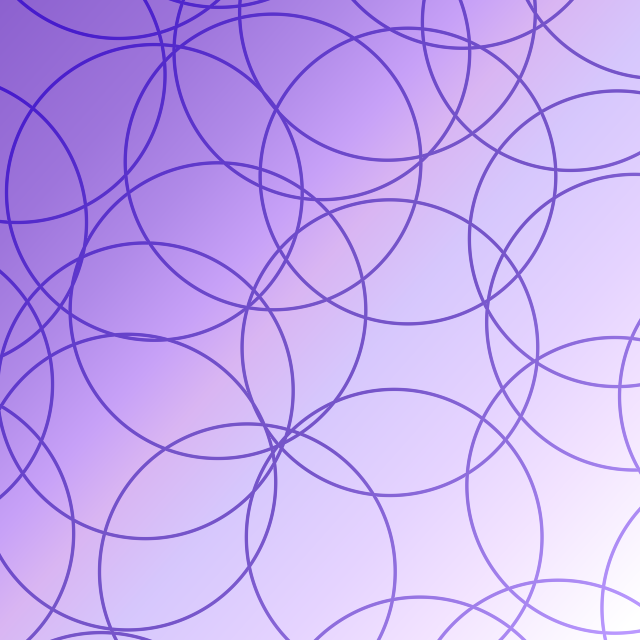
A Shadertoy shader for this background:

```glsl
const float CELL = 0.272;
const float RADIUS = 0.231;
const float LINE_WIDTH = 0.0053;
const float JITTER = 0.9;

float ramp(float a, float b, float x) {
    return clamp((x - a) / (b - a), 0.0, 1.0);
}

vec2 hash22(vec2 p) {
    vec3 q = fract(p.xyx * vec3(0.1031, 0.1030, 0.0973));
    q += dot(q, q.yzx + 33.33);
    return fract((q.xx + q.yz) * q.zy);
}

// Lilac gradient; each stop holds a colour and its position
vec3 backdrop(float t) {
    const vec4 stops[9] = vec4[9](
        vec4(0.55, 0.38, 0.81, 0.00),
        vec4(0.62, 0.46, 0.86, 0.18),
        vec4(0.69, 0.54, 0.91, 0.29),
        vec4(0.78, 0.63, 0.97, 0.39),
        vec4(0.85, 0.71, 0.95, 0.46),
        vec4(0.84, 0.78, 0.99, 0.56),
        vec4(0.90, 0.83, 1.00, 0.71),
        vec4(0.95, 0.89, 1.00, 0.82),
        vec4(1.00, 1.00, 1.00, 0.98));
    vec3 colour = stops[0].rgb;
    for (int i = 1; i < 9; i++)
        colour = mix(colour, stops[i].rgb, ramp(stops[i - 1].a, stops[i].a, t));
    return colour;
}

// Ink lightens along the same diagonal
vec3 inkColour(float t) {
    vec3 deep = vec3(0.28, 0.11, 0.80);
    vec3 middle = vec3(0.46, 0.33, 0.79);
    vec3 pale = vec3(0.73, 0.60, 1.00);
    vec3 ink = mix(deep, middle, ramp(0.08, 0.48, t));
    return mix(ink, pale, ramp(0.60, 0.98, t));
}

// Distance to the nearest outline among scattered equal circles
float circleDistance(vec2 p, float cell, float radius, float jitter) {
    vec2 home = floor(p / cell);
    float nearest = 1.0;
    for (int y = -1; y <= 1; y++) {
        for (int x = -1; x <= 1; x++) {
            vec2 id = home + vec2(x, y);
            vec2 centre = (id + 0.5 + jitter * (hash22(id + 17.0) - 0.5)) * cell;
            nearest = min(nearest, abs(length(p - centre) - radius));
        }
    }
    return nearest;
}

void mainImage(out vec4 fragColor, in vec2 fragCoord) {
    vec2 uv = fragCoord / iResolution.xy;
    vec2 p = fragCoord / iResolution.y;
    float pixel = 1.0 / iResolution.y;

    float t = dot(vec2(uv.x, 1.0 - uv.y), vec2(0.53, 0.47));
    float edge = circleDistance(p, CELL, RADIUS, JITTER) - 0.5 * LINE_WIDTH;
    float coverage = 1.0 - smoothstep(-0.6 * pixel, 0.6 * pixel, edge);

    fragColor = vec4(mix(backdrop(t), inkColour(t), coverage), 1.0);
}
```
